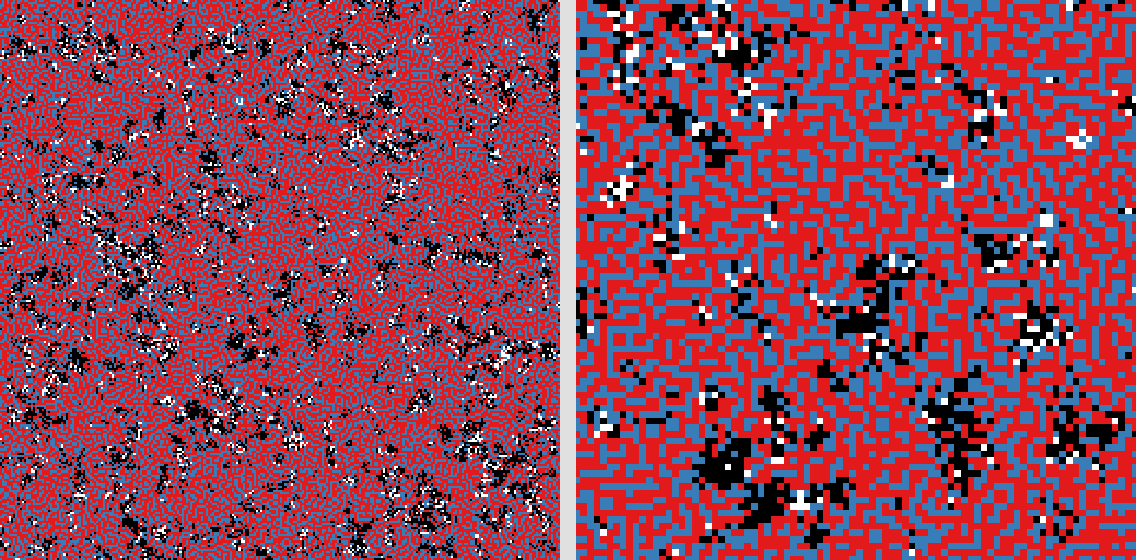
Left: the whole. Right: its middle third, enlarged.
This texture is drawn by a three.js fragment shader. Its source:

```glsl
// Fine red and blue labyrinth of square cells, with clumps of black and white specks.
varying vec2 vUv;

float hash(vec2 p) {
  vec3 q = fract(vec3(p.xyx) * 0.1031);
  q += dot(q, q.yzx + 33.33);
  return fract((q.x + q.y) * q.z);
}

float valueNoise(vec2 p) {
  vec2 i = floor(p);
  vec2 f = fract(p);
  f = f * f * (3.0 - 2.0 * f);
  float low = mix(hash(i), hash(i + vec2(1.0, 0.0)), f.x);
  float high = mix(hash(i + vec2(0.0, 1.0)), hash(i + vec2(1.0, 1.0)), f.x);
  return mix(low, high, f.y);
}

// Random cells filtered by a damped ring wave, so that one spacing dominates.
float labyrinth(vec2 cell) {
  float sum = 0.0;
  for (int y = -4; y <= 4; y++) {
    for (int x = -4; x <= 4; x++) {
      vec2 offset = vec2(float(x), float(y));
      float r = length(offset);
      float wave = cos(2.4 * r - 0.785 * min(r, 1.0)) / sqrt(1.0 + 3.1 * r);
      sum += wave * exp(-0.08 * r * r) * (hash(cell + offset + 40.0) - 0.5);
    }
  }
  return sum;
}

void main() {
  vec3 red = vec3(0.89, 0.10, 0.11);
  vec3 blue = vec3(0.22, 0.49, 0.72);
  vec3 black = vec3(0.0);
  vec3 white = vec3(1.0);

  vec2 cell = floor(vUv * 256.0);

  // Clump density, on a turned lattice to hide its rows
  vec2 turned = mat2(0.8, 0.6, -0.6, 0.8) * cell + 700.0;
  float clump = 0.65 * valueNoise(turned / 4.3) + 0.35 * valueNoise(cell / 11.7 + 90.0);

  // Winding strokes, a little denser near the clumps
  float stroke = labyrinth(cell) + 0.4 * (clump - 0.5);
  vec3 color = mix(red, blue, step(0.065, stroke));

  // Ragged black blots
  float ragged = clump + 0.4 * (hash(cell + 313.0) - 0.5);
  color = mix(color, black, step(0.72, ragged));

  // White specks in and around the blots
  float speckChance = 0.3 * smoothstep(0.4, 0.8, valueNoise(turned / 3.7 + 250.0));
  speckChance *= step(0.58, clump);
  color = mix(color, white, step(hash(cell + 571.0), speckChance - 0.001));

  gl_FragColor = vec4(color, 1.0);
}
```
